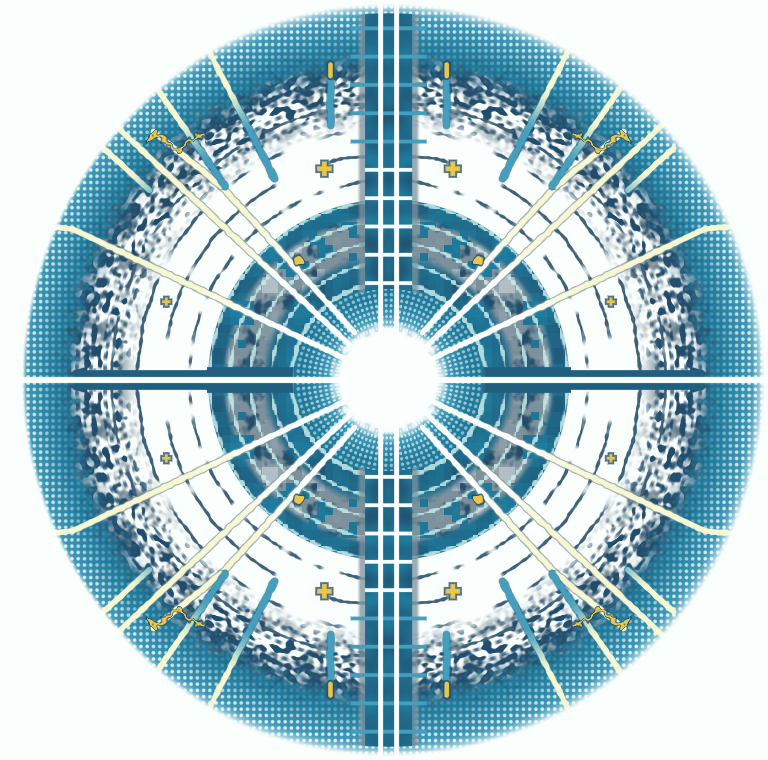
Write a Shadertoy shader that draws this background.

```glsl
// Draws a mirrored teal mandala: dotted rim, broken rings, radial spokes and a glowing hub.

vec2 hash2(vec2 cell) {
    vec2 h = vec2(dot(cell, vec2(127.1, 311.7)), dot(cell, vec2(269.5, 183.3)));
    return 2.0 * fract(sin(h) * 43758.5) - 1.0;
}

float gradientNoise(vec2 p) {
    vec2 i = floor(p), f = fract(p), u = f * f * (3.0 - 2.0 * f);
    float a = dot(hash2(i), f);
    float b = dot(hash2(i + vec2(1, 0)), f - vec2(1, 0));
    float c = dot(hash2(i + vec2(0, 1)), f - vec2(0, 1));
    float d = dot(hash2(i + 1.0), f - 1.0);
    return mix(mix(a, b, u.x), mix(c, d, u.x), u.y);
}

float segment(vec2 p, vec2 a, vec2 b) {
    vec2 ab = b - a;
    return length(p - a - ab * clamp(dot(p - a, ab) / dot(ab, ab), 0.0, 1.0));
}

// Antialiased coverage of a shape with signed distance d
float fill(float d) {
    float aa = 1.5 / iResolution.y;
    return 1.0 - smoothstep(-aa, aa, d);
}

float band(float x, float lo, float hi, float soft) {
    return smoothstep(lo - soft, lo + soft, x) * (1.0 - smoothstep(hi - soft, hi + soft, x));
}

float plusSign(vec2 p, float size) {
    p = abs(p);
    return max(max(p.x, p.y) - size, min(p.x, p.y) - size * 0.33);
}

void mainImage(out vec4 fragColor, in vec2 fragCoord) {
    vec2 p = 2.0 * (fragCoord - vec2(0.506, 0.5) * iResolution.xy) / iResolution.y;
    vec2 q = abs(p);
    float r = length(p), angle = atan(q.y, q.x);

    vec3 paper = vec3(0.98, 0.995, 0.99), navy = vec3(0.13, 0.30, 0.42);
    vec3 teal = vec3(0.12, 0.48, 0.61), sky = vec3(0.27, 0.62, 0.74);
    vec3 slate = vec3(0.49, 0.57, 0.61), cream = vec3(0.97, 0.97, 0.82);
    vec3 gold = vec3(0.92, 0.78, 0.28);

    float coarse = gradientNoise(q * 18.0);
    float fine = gradientNoise(q * 65.0);
    float streak = gradientNoise(vec2(angle * 26.0, r * 62.0));
    vec3 col = paper;

    // Speckled rings and smoky grey between the white panels and the rim
    float smoke = band(r, 0.69, 0.86, 0.035);
    col = mix(col, slate, smoke * smoothstep(-0.1, 0.4, coarse + fine * 0.7));
    col = mix(col, navy, smoke * smoothstep(0.02, 0.22, streak + 0.4 * fine + (r - 0.75) * 2.2));
    float ringWave = abs(fract((r - 0.69) / 0.037 + 0.15 * coarse) - 0.5);
    float beads = 0.5 + 0.5 * cos(angle * 150.0);
    col = mix(col, navy, 0.8 * smoke * (1.0 - smoothstep(0.06, 0.2, ringWave)) * beads);

    // Broken dark arcs on the white panels
    for (int i = 0; i < 4; i++) {
        float radius = 0.525 + 0.068 * float(i) + 0.006 * coarse;
        float gaps = smoothstep(-0.12, 0.05, gradientNoise(vec2(angle * 9.0, float(i) * 7.3)));
        float thickness = 0.004 + 0.005 * fine;
        col = mix(col, mix(navy, slate, 0.3), gaps * fill(abs(r - radius) - thickness));
    }

    // Blue rim with a woven grid of pale dots
    float rim = smoothstep(0.77, 0.86, r + 0.05 * coarse + 0.04 * fine);
    vec3 rimColor = mix(navy, teal, smoothstep(0.79, 0.88, r + 0.08 * fine));
    rimColor = mix(rimColor, sky, smoothstep(0.86, 0.99, r));
    vec2 weave = fract(q / 0.0165) - 0.5;
    float dots = 1.0 - smoothstep(0.15, 0.42, length(weave));
    rimColor = mix(rimColor, paper, dots * (0.12 + 0.75 * smoothstep(0.84, 0.97, r)));
    rimColor = mix(rimColor, paper, 0.6 * smoothstep(0.95, 0.99, r));
    col = mix(col, rimColor, rim);

    // Inner disc: blue edge, smoky grey blocks, teal collar
    vec2 blocks = floor(q * 48.0) / 48.0;
    float blockNoise = gradientNoise(blocks * 15.0);
    vec3 inner = mix(slate, navy, smoothstep(0.0, 0.35, coarse + fine * 0.5));
    inner = mix(inner, vec3(0.70, 0.75, 0.78), smoothstep(0.05, 0.4, blockNoise));
    float tealMask = max(1.0 - smoothstep(0.31, 0.34, r), smoothstep(0.42, 0.44, r));
    inner = mix(inner, mix(teal, navy, 0.3 + blockNoise), max(tealMask, step(0.16, -blockNoise)));
    col = mix(col, inner, fill(r - 0.475));
    for (int i = 0; i < 5; i++) {
        float radius = 0.255 + 0.054 * float(i);
        float steps = length(floor(q * 70.0 + 0.5) / 70.0);
        float ring = abs(mix(r, steps, 0.45) - radius) - (i == 0 ? 0.006 : 0.0035);
        col = mix(col, vec3(0.78, 0.93, 0.92), 0.85 * fill(ring));
    }

    // Dotted polar field around the hub
    vec3 field = mix(sky, teal, smoothstep(0.14, 0.23, r));
    vec2 polar = fract(vec2(angle * 96.0 / 6.2832, r / 0.0145)) - 0.5;
    field = mix(field, paper, (1.0 - smoothstep(0.18, 0.42, length(polar))) * (1.1 - 2.6 * r));
    col = mix(col, field, fill(r - 0.248));

    // Teal beams along both axes, with shaded sides
    float inside = fill(r - 0.965);
    col = mix(col, slate, 0.75 * inside * band(q.x, 0.04, 0.078, 0.006) * step(0.24, r));
    col = mix(col, mix(teal, navy, 0.35 + coarse), inside * fill(q.x - 0.062) * step(0.24, r));
    col = mix(col, mix(teal, navy, 0.6), fill(q.y - 0.034 + 0.008 * step(0.48, r)) * band(r, 0.25, 0.83, 0.005));
    for (int i = 0; i < 10; i++) {
        float height = 0.255 + 0.0745 * float(i);
        float rung = max(abs(q.y - height) - 0.005, q.x - (i < 5 ? 0.062 : 0.10));
        col = mix(col, i < 5 ? paper : sky, fill(rung));
    }

    // Spokes: pale near the hub, cream with dark borders farther out
    vec4 spokes[9] = vec4[9](
        vec4(0.12, 0.058, 0.83, 0.397), vec4(0.83, 0.397, 0.92, 0.405),
        vec4(0.10, 0.09, 0.735, 0.685), vec4(0.09, 0.125, 0.44, 0.51),
        vec4(0.44, 0.51, 0.62, 0.655), vec4(0.30, 0.53, 0.47, 0.86),
        vec4(0.43, 0.51, 0.615, 0.775), vec4(0.63, 0.50, 0.75, 0.61),
        vec4(0.153, 0.67, 0.153, 0.82));
    for (int i = 0; i < 9; i++) {
        float d = segment(q, spokes[i].xy, spokes[i].zw) + 0.004 * fine;
        vec3 core = mix(paper, cream, smoothstep(0.35, 0.6, r));
        if (i > 4) core = mix(sky, cream, smoothstep(0.74, 0.88, r) * step(float(i), 7.5));
        col = mix(col, i > 4 ? teal : slate, 0.75 * fill(d - 0.0105) * band(r, 0.3, 0.84, 0.03));
        col = mix(col, core, fill(d - 0.0075));
    }

    // Gold marks and a jagged thread
    float marks = min(plusSign(q - vec2(0.169, 0.556), 0.019), plusSign(q - vec2(0.585, 0.206), 0.011));
    marks = min(marks, length(q - vec2(0.237, 0.314)) - 0.012 - 0.012 * fine);
    marks = min(marks, segment(q, vec2(0.153, 0.80), vec2(0.153, 0.83)) - 0.006);
    float thread = abs(q.y - 0.65 + 0.10 * abs(fract(q.x * 9.0) - 0.5) + 0.03 * fine) - 0.004;
    marks = min(marks, max(thread, abs(q.x - 0.56) - 0.075));
    col = mix(col, navy, 0.8 * fill(marks - 0.005));
    col = mix(col, gold, fill(marks));

    // Axis lines, hub glow and outer edge
    col = mix(col, paper, fill(min(abs(q.x - 0.021) - 0.0065, q.y - 0.008)));
    col = mix(col, paper, 1.0 - smoothstep(0.125, 0.165, r + 0.02 * fine));
    col = mix(col, paper, smoothstep(0.975, 0.992, r + 0.025 * smoothstep(0.3, 1.0, -p.x)));
    fragColor = vec4(col, 1.0);
}
```
